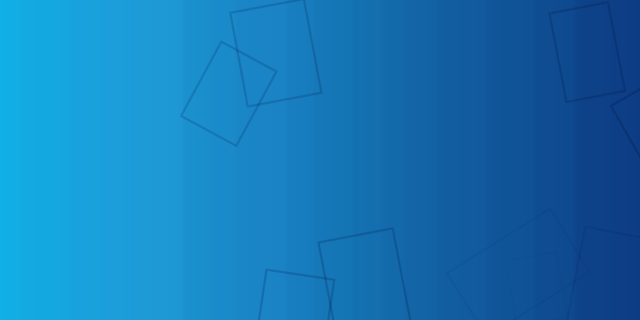
Write a WebGL 2 fragment shader that draws this background.

```glsl
#version 300 es
precision highp float;
// A cyan-to-navy horizontal gradient with uneven vertical banding, overlaid
// with thin, darkened outlines of tilted rectangles. Each outline is the
// absolute value of a box distance, evaluated in one loop.

#define ASPECT 2.0
#define LINE_WIDTH 0.0068
#define LINE_ABSORB vec3(0.9, 0.9, 0.65)
#define BAND_STRENGTH 0.5
#define BAND_SOFTNESS 0.004
#define STOPS 10
#define BANDS 18
#define FRAMES 9

uniform vec2 u_resolution;
out vec4 fragColor;

// Gradient stops: colour, and position across the width
const vec3 stopColor[STOPS] = vec3[STOPS](
    vec3(0.06, 0.69, 0.90), vec3(0.09, 0.64, 0.87),
    vec3(0.12, 0.60, 0.84), vec3(0.10, 0.56, 0.80),
    vec3(0.10, 0.51, 0.77), vec3(0.08, 0.46, 0.71),
    vec3(0.07, 0.37, 0.63), vec3(0.06, 0.31, 0.58),
    vec3(0.05, 0.25, 0.53), vec3(0.05, 0.22, 0.51));
const float stopPos[STOPS] = float[STOPS](
    0.0, 0.11, 0.25, 0.31, 0.43, 0.53, 0.70, 0.84, 0.95, 1.0);

// Left edges of the uneven bands, closed by the right border
const float bandEdge[BANDS] = float[BANDS](
    0.0, 0.033, 0.111, 0.163, 0.208, 0.286, 0.326, 0.368, 0.447,
    0.490, 0.551, 0.598, 0.633, 0.684, 0.760, 0.833, 0.898, 1.0);

// Rectangles: centre and half size, in units of the canvas height
const vec4 frameBox[FRAMES] = vec4[FRAMES](
    vec4(0.862, 0.835, 0.117, 0.149), vec4(0.715, 0.707, 0.098, 0.132),
    vec4(1.835, 0.837, 0.093, 0.141), vec4(2.057, 0.604, 0.096, 0.130),
    vec4(1.139, 0.119, 0.118, 0.148), vec4(0.918, 0.002, 0.107, 0.141),
    vec4(1.620, 0.148, 0.190, 0.117), vec4(1.915, 0.121, 0.117, 0.151),
    vec4(1.677, 0.096, 0.081, 0.104));
// Rectangles: tilt in radians and line opacity
const vec2 frameStyle[FRAMES] = vec2[FRAMES](
    vec2(0.185, 0.18), vec2(-0.496, 0.18), vec2(0.190, 0.18),
    vec2(0.520, 0.20), vec2(0.189, 0.20), vec2(-0.147, 0.20),
    vec2(0.561, 0.06), vec2(-0.190, 0.09), vec2(0.180, 0.03));

vec3 gradient(float x) {
    vec3 color = stopColor[0];
    for (int i = 1; i < STOPS; i++) {
        float t = clamp((x - stopPos[i - 1]) / (stopPos[i] - stopPos[i - 1]), 0.0, 1.0);
        color = mix(color, stopColor[i], t);
    }
    return color;
}

// Centre of the band that holds x, with softened steps between bands
float bandCentre(float x) {
    float centre = 0.5 * bandEdge[1];
    for (int i = 1; i < BANDS - 1; i++) {
        float next = 0.5 * (bandEdge[i] + bandEdge[i + 1]);
        float t = smoothstep(-BAND_SOFTNESS, BAND_SOFTNESS, x - bandEdge[i]);
        centre = mix(centre, next, t);
    }
    return centre;
}

float boxDistance(vec2 p, vec2 halfSize) {
    vec2 d = abs(p) - halfSize;
    return length(max(d, 0.0)) + min(max(d.x, d.y), 0.0);
}

vec2 rotate(vec2 p, float angle) {
    float c = cos(angle), s = sin(angle);
    return vec2(c * p.x + s * p.y, c * p.y - s * p.x);
}

void main() {
    vec2 uv = gl_FragCoord.xy / u_resolution;
    vec2 p = uv * vec2(ASPECT, 1.0);
    float pixel = 1.0 / u_resolution.y;

    // Background: gradient pulled towards flat vertical bands
    vec3 color = gradient(mix(uv.x, bandCentre(uv.x), BAND_STRENGTH));

    // Outlines: each one darkens what lies beneath it, blue the least
    for (int i = 0; i < FRAMES; i++) {
        vec2 local = rotate(p - frameBox[i].xy, frameStyle[i].x);
        float edge = abs(boxDistance(local, frameBox[i].zw)) - 0.5 * LINE_WIDTH;
        float coverage = 1.0 - smoothstep(-0.75 * pixel, 0.75 * pixel, edge);
        color *= 1.0 - LINE_ABSORB * frameStyle[i].y * coverage;
    }

    fragColor = vec4(color, 1.0);
}
```
